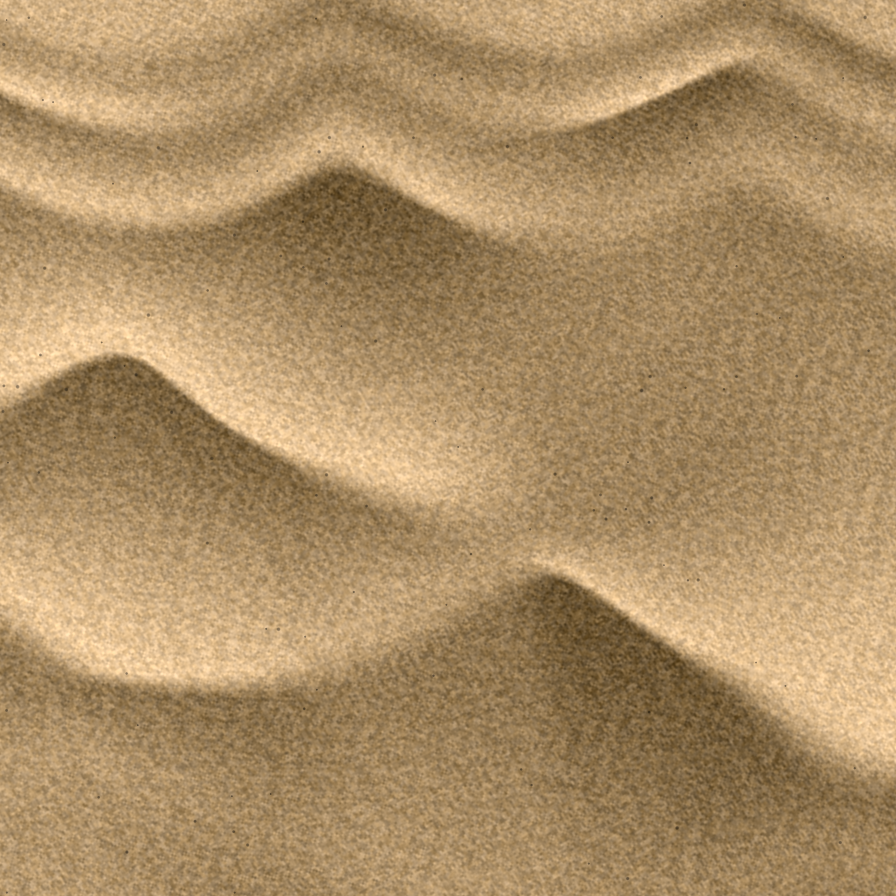
Write a WebGL 1 fragment shader that draws this texture.

```glsl
precision highp float;
// Wind-blown sand under low light: rows of scalloped crests, each with a bright
// lip that drops into shade and brightens again towards the next row. Crests
// melt into saddles in places; fine noise adds grains and a few dark specks.
uniform vec2 u_resolution;

#define SHADE_COLOR vec3(0.410, 0.322, 0.188)
#define LIGHT_COLOR vec3(0.940, 0.798, 0.612)
#define WARP 0.055          // bending of the crests
#define SHARP_EDGE 0.009    // narrowest crest blur
#define SOFT_EDGE 0.038     // widest crest blur
#define SADDLE_LIGHT 0.50   // light where a crest has melted away
#define UNEVENNESS 0.34     // broad changes of light
#define GRAIN 0.31          // grain contrast
#define GRAIN_SCALE 290.0   // grains across the canvas
#define SPECK_SCALE 75.0    // speck cells across the canvas
#define SPECK_SHARE 0.014   // share of cells holding a speck

float hash(vec2 p) {
  return fract(sin(dot(p, vec2(127.1, 311.7))) * 43758.5453);
}

float noise(vec2 p) {
  vec2 cell = floor(p), f = fract(p);
  f = f * f * (3.0 - 2.0 * f);
  float low = mix(hash(cell), hash(cell + vec2(1.0, 0.0)), f.x);
  float high = mix(hash(cell + vec2(0.0, 1.0)), hash(cell + 1.0), f.x);
  return mix(low, high, f.y);
}

float softNoise(vec2 p) {
  return 0.67 * noise(p) + 0.33 * noise(p * 2.1 + 17.3);
}

vec2 rotate(vec2 p, float angle) {
  float c = cos(angle), s = sin(angle);
  return vec2(c * p.x - s * p.y, s * p.x + c * p.y);
}

// Hanging arcs of one row: sag from 0 at the cusps to about 0.84, depth from
// the top of the canvas, and strength, which is 0 where the crest melts away.
vec3 crest(float row, float x) {
  float near = step(2.5, row);
  float side = 1.0 - 2.0 * mod(row, 2.0);
  float u = (x - 0.38 - 0.25 * side * near) / (0.46 + 0.38 * near);
  float wave = sin(3.14159 * u);
  float sag = sqrt(wave * wave + 0.03) - 0.1732;
  float size = 0.85 + 0.3 * hash(vec2(floor(u), row + 3.0));
  float base = 0.022 * row * row + 0.05 * row + 0.075 * near;
  float depth = base + (0.085 + 0.105 * near) * size * sag;

  // Middle rows fade to the right, the nearest ones everywhere.
  float fade = 0.5 * max(row - 1.0, 0.0) * step(row, 3.5);
  float strength = 1.0 - fade * smoothstep(0.46, 0.66, x);
  strength *= 1.0 - 0.7 * step(4.5, row);
  strength *= mix(0.6, 1.0, smoothstep(0.25, 0.55, noise(vec2(x * 4.0, row * 5.3))));
  return vec3(sag, depth, strength);
}

// Light on the dunes, 0 in full shade and 1 on the lit lips.
float duneLight(vec2 p) {
  vec2 bend = vec2(softNoise(p * 3.1 + 4.7), softNoise(p * 3.1 + 31.9)) - 0.5;
  vec2 q = vec2(p.x, 1.0 - p.y);
  q += bend * vec2(2.0, 1.0) * WARP * (0.5 + q.y);
  q.y -= 0.12 * (q.x - 0.4) * q.y;

  float softness = smoothstep(0.3, 0.75, noise(p * 4.3 + 9.1));
  float light = 0.7;
  for (int i = 0; i < 7; i++) {
    vec3 upper = crest(float(i), q.x);
    vec3 lower = crest(float(i) + 1.0, q.x);
    float gap = max(lower.y - upper.y, 0.03);
    float rise = clamp((q.y - upper.y) / gap, 0.0, 1.0);
    float foot = mix(SADDLE_LIGHT, 0.22 * upper.x, upper.z);
    float lip = mix(SADDLE_LIGHT, 1.06, lower.z);
    float slope = mix(foot, lip, pow(rise, 1.2));
    float blur = mix(SHARP_EDGE, SOFT_EDGE, softness) * (0.6 + 0.6 * q.y);
    blur += 0.05 * (1.0 - upper.z);
    light = mix(light, slope, smoothstep(-blur, blur, q.y - upper.y));
  }
  return light + UNEVENNESS * (softNoise(p * 2.6 + 52.0) - 0.5);
}

// Slanted, slightly flattened grains in two sizes, centred on zero.
float grains(vec2 p) {
  float coarse = noise(rotate(p, 0.42) * GRAIN_SCALE * vec2(0.7, 1.0));
  float fine = noise(rotate(p, 1.05) * GRAIN_SCALE * 1.37 + 7.7);
  return coarse + fine - 1.0;
}

// Rare small dark grains scattered one per cell.
float specks(vec2 p) {
  vec2 cell = floor(p * SPECK_SCALE);
  vec2 center = 0.25 + 0.5 * vec2(hash(cell + 5.1), hash(cell + 8.6));
  float radius = 0.07 + 0.07 * hash(cell + 2.4);
  float spot = 1.0 - smoothstep(0.4 * radius, 1.6 * radius,
                                length(fract(p * SPECK_SCALE) - center));
  return spot * step(hash(cell), SPECK_SHARE);
}

void main() {
  vec2 p = gl_FragCoord.xy / min(u_resolution.x, u_resolution.y);
  float light = clamp(duneLight(p), 0.02, 1.0) + GRAIN * grains(p);
  vec3 color = mix(SHADE_COLOR, LIGHT_COLOR, light);

  // Warm and cool grains, then the dark specks.
  float tint = noise(rotate(p, 0.7) * GRAIN_SCALE * 0.8 + 71.0) - 0.5;
  color += tint * vec3(0.025, 0.0, -0.045);
  color *= 1.0 - 0.4 * specks(p);
  gl_FragColor = vec4(clamp(color, 0.0, 1.0), 1.0);
}
```
